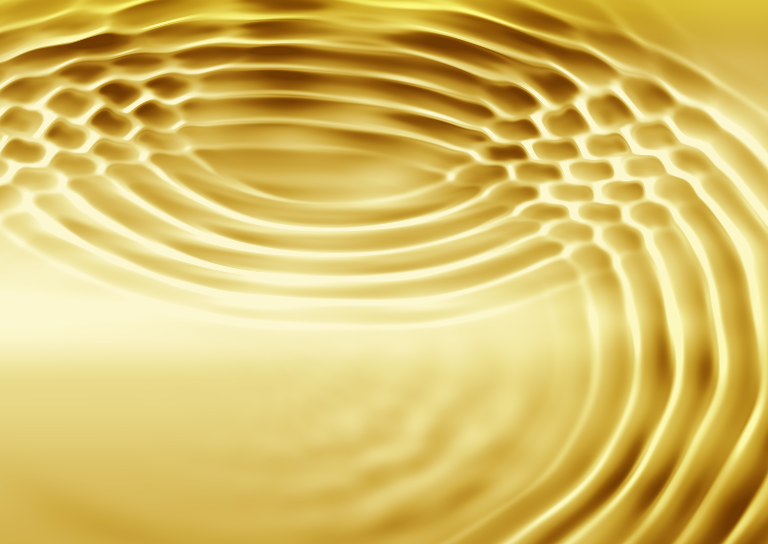
Write a Shadertoy shader that draws this background.

```glsl
// Liquid gold surface with two overlapping sets of elliptical ripples.
#define UPPER_CENTRE vec2(0.618, 0.779)
#define LOWER_CENTRE vec2(0.480, 0.373)
#define UPPER_SPACING 0.085
#define LOWER_SPACING 0.0775
#define UPPER_CREST 0.625
#define LOWER_CREST 0.849
#define CREST_GAIN 0.46
#define TROUGH_GAIN 0.13
#define STREAK_GAIN 0.40
#define WOBBLE 0.030

const float TAU = 6.2831853;

vec2 hashGradient(vec2 cell) {
    float h = fract(sin(dot(cell, vec2(127.1, 311.7))) * 43758.5);
    return vec2(cos(TAU * h), sin(TAU * h));
}

float gradientNoise(vec2 p) {
    vec2 i = floor(p), f = fract(p);
    vec2 u = f * f * f * (f * (f * 6.0 - 15.0) + 10.0);
    vec2 e = vec2(1.0, 0.0);
    float a = dot(hashGradient(i), f);
    float b = dot(hashGradient(i + e.xy), f - e.xy);
    float c = dot(hashGradient(i + e.yx), f - e.yx);
    float d = dot(hashGradient(i + e.xx), f - e.xx);
    return mix(mix(a, b, u.x), mix(c, d, u.x), u.y);
}

// Soft elliptical spot, 1 at its centre
float spot(vec2 p, vec2 centre, vec2 size) {
    vec2 q = (p - centre) / size;
    return exp(-dot(q, q));
}

// Rises over a..b, falls over c..d
float band(float r, float a, float b, float c, float d) {
    return smoothstep(a, b, r) * (1.0 - smoothstep(c, d, r));
}

// Narrow bright crest beside a wide, shifted trough
float ripple(float phase) {
    float crest = pow(0.5 + 0.5 * cos(phase), 6.0);
    return CREST_GAIN * (crest - 0.23) + TROUGH_GAIN * sin(phase + 0.6);
}

// Metal colour from shadow (0) to highlight (1)
vec3 goldRamp(float tone) {
    vec3 stops[7] = vec3[7](
        vec3(0.44, 0.23, 0.01), vec3(0.57, 0.35, 0.04), vec3(0.72, 0.54, 0.13),
        vec3(0.81, 0.67, 0.25), vec3(0.87, 0.77, 0.41), vec3(0.93, 0.88, 0.58),
        vec3(0.99, 0.97, 0.81));
    float t = clamp(tone, 0.0, 1.0) * 6.0;
    int i = min(int(t), 5);
    return mix(stops[i], stops[i + 1], t - float(i));
}

// Broad light and shade of the still surface
float surfaceTone(vec2 p) {
    float t = mix(0.55, 0.64, smoothstep(0.00, 0.14, p.y));
    t = mix(t, 0.78, smoothstep(0.10, 0.28, p.y));
    t = mix(t, 0.94, smoothstep(0.28, 0.39, p.y));
    t = mix(t, 0.72, smoothstep(0.41, 0.55, p.y));
    t = mix(t, 0.56, smoothstep(0.54, 0.72, p.y));
    t = mix(t, 0.34, smoothstep(0.73, 0.87, p.y));
    t = mix(t, 0.54, smoothstep(0.92, 1.02, p.y));
    t += 0.20 * spot(p, vec2(0.00, 0.56), vec2(0.32, 0.15));
    t += 0.08 * spot(p, vec2(0.50, 0.53), vec2(0.22, 0.12));
    t += 0.30 * spot(p, vec2(1.36, 0.78), vec2(0.22, 0.24));
    t += 0.14 * spot(p, vec2(0.00, 0.85), vec2(0.25, 0.15));
    t -= 0.22 * spot(p, vec2(1.34, 0.36), vec2(0.26, 0.16));
    t -= 0.32 * spot(p, vec2(1.46, 0.00), vec2(0.36, 0.30));
    return t;
}

void mainImage(out vec4 fragColor, in vec2 fragCoord) {
    vec2 p = fragCoord / iResolution.y;
    float wobble = WOBBLE * gradientNoise(p * vec2(3.5, 6.0) + 7.0);

    // Foreshortened radii of both ripple sets
    float upperR = length((p - UPPER_CENTRE) * vec2(1.0, 1.85)) + 0.6 * wobble;
    vec2 q = p - LOWER_CENTRE;
    q.y *= q.y > 0.0 ? 1.69 : 1.39;
    float lowerR = length(q) - 0.7 * wobble;

    // Where each set is strong, with uneven patches
    float patches = gradientNoise(p * vec2(5.0, 9.0) + 2.3);
    float upperGain = band(upperR, 0.20, 0.36, 0.54, 0.78);
    float lowerGain = band(lowerR, 0.50, 0.78, 1.02, 1.25);
    lowerGain *= mix(smoothstep(0.3, 1.1, p.x), 1.0, smoothstep(0.4, 0.65, p.y));
    upperGain *= 1.0 - 0.45 * smoothstep(0.72, 0.92, p.y) + 0.7 * patches;
    lowerGain *= 1.0 - 0.45 * upperGain * smoothstep(0.8, 0.6, p.y) - 0.6 * patches;

    // Each set bends the other where they cross
    float upperPhase = TAU * (upperR - UPPER_CREST) / UPPER_SPACING;
    float lowerPhase = TAU * (lowerR - LOWER_CREST) / LOWER_SPACING;
    float bentUpper = upperPhase + 0.9 * lowerGain * sin(lowerPhase);
    float bentLower = lowerPhase + 0.9 * upperGain * sin(upperPhase);
    float waves = 0.8 * upperGain * ripple(bentUpper) + lowerGain * ripple(bentLower);

    // Reflections drawn out along the ripples
    float angle = atan(q.y, q.x);
    float ringStreak = gradientNoise(vec2(angle * 5.0, lowerR * 19.0 + 2.0 * waves));
    float flatStreak = gradientNoise(p * vec2(5.0, 22.0) + vec2(3.0, 3.0 * waves));
    float bowl = spot(p, vec2(0.60, 0.70), vec2(0.50, 0.20));
    float streaks = ringStreak * lowerGain + flatStreak * max(bowl, 0.6 * upperGain);

    // Dark swells sweeping through the lower foreground
    float foreground = spot(p, vec2(0.90, 0.10), vec2(0.32, 0.17));
    float swell = sin(TAU * (lowerR - 0.50) / 0.11) + 2.0 * ringStreak;
    float leftSwell = spot(vec2(lowerR, p.y), vec2(0.56, 0.03), vec2(0.05, 0.09));

    float tone = surfaceTone(p) + waves + STREAK_GAIN * streaks;
    tone -= 0.13 * foreground * swell + 0.09 * leftSwell;

    // Richer yellow near the top edge and the lower right
    vec3 color = goldRamp(tone);
    float rich = 0.40 * smoothstep(0.88, 1.0, p.y) + 0.2 * spot(p, vec2(1.4, 0.1), vec2(0.4));
    color.b *= 1.0 - rich;
    fragColor = vec4(color, 1.0);
}
```
